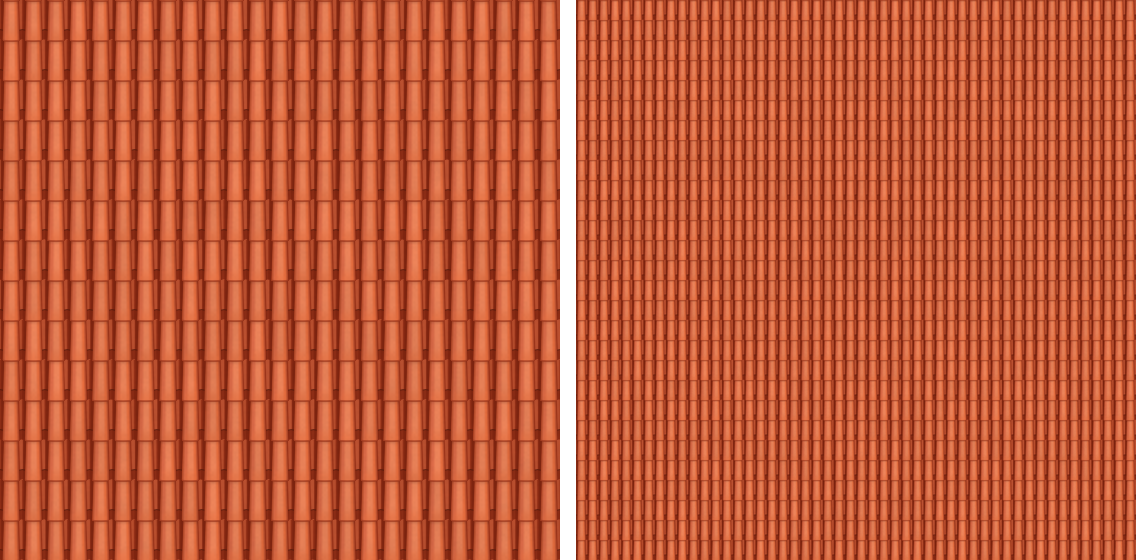
Left, the tile; right, the same tile 2 across and 2 down.
Write a three.js fragment shader that draws this texture.

```glsl
// Terracotta barrel roof tiles: tapered covers overlapping in rows, with shaded pans between.
#define GRID vec2(25.0, 14.0)
#define LIP_HALF_WIDTH 0.385
#define TOP_HALF_WIDTH 0.325
#define LIP_SAG 0.03
#define NOTCH_HEIGHT 0.27
#define TILE_VARIATION 0.05
#define GRAIN 0.05
#define SOFT vec2(0.025, 0.015)

varying vec2 vUv;

const vec3 HIGHLIGHT = vec3(0.90, 0.50, 0.34);
const vec3 CLAY = vec3(0.83, 0.40, 0.27);
const vec3 ORANGE = vec3(0.87, 0.41, 0.23);
const vec3 FLANK = vec3(0.72, 0.31, 0.18);
const vec3 SHADE = vec3(0.60, 0.20, 0.10);
const vec3 DEEP = vec3(0.49, 0.14, 0.06);

float hash(vec2 p) {
  vec3 q = fract(p.xyx * vec3(0.1031, 0.1030, 0.0973));
  q += dot(q, q.yzx + 33.33);
  return fract((q.x + q.y) * q.z);
}

// Value noise that wraps after a whole number of lattice cells.
float wrapNoise(vec2 p, vec2 period) {
  vec2 i = floor(p), f = fract(p);
  f = f * f * (3.0 - 2.0 * f);
  vec2 a = mod(i, period), b = mod(i + 1.0, period);
  return mix(mix(hash(a), hash(vec2(b.x, a.y)), f.x),
             mix(hash(vec2(a.x, b.y)), hash(b), f.x), f.y);
}

float band(float lo, float hi, float soft, float x) {
  return smoothstep(lo - soft, lo + soft, x) * (1.0 - smoothstep(hi - soft, hi + soft, x));
}

// Pan between covers; across runs from one cover axis (0) to the next (1).
vec3 panColor(float across, float v, float halfWidth, float seed) {
  vec3 color = mix(SHADE, DEEP, smoothstep(0.46, 0.60, across));
  float litEnd = 0.50 + 0.06 * (seed - 0.5);
  float lit = band(halfWidth + 0.03, litEnd, 0.035, across);
  color = mix(color, mix(FLANK, CLAY, 0.25 * seed), lit * 0.85);
  // Dark overlap notch with a fine edge along its top.
  float notch = band(0.02, NOTCH_HEIGHT, SOFT.y, v);
  color = mix(color, mix(DEEP, SHADE, 0.3 * lit), notch * 0.9);
  float edge = band(NOTCH_HEIGHT - 0.025, NOTCH_HEIGHT + 0.005, SOFT.y, v);
  return color * (1.0 - 0.25 * edge);
}

// Rounded cover; side runs from -1 at its left edge to 1 at its right.
vec3 coverColor(float side, float v) {
  vec3 color = mix(SHADE, FLANK, smoothstep(-1.05, -0.85, side));
  color = mix(color, CLAY, smoothstep(-0.90, -0.60, side));
  color = mix(color, HIGHLIGHT, smoothstep(-0.55, -0.10, side));
  color = mix(color, ORANGE, smoothstep(0.25, 0.65, side));
  color = mix(color, FLANK, smoothstep(0.62, 0.88, side));
  color = mix(color, SHADE, smoothstep(0.82, 1.02, side));
  // Warmer lip, and a soft shadow below the tile above.
  float crown = 1.0 - smoothstep(0.45, 0.85, abs(side));
  color = mix(color, ORANGE, 0.5 * crown * (1.0 - smoothstep(0.04, 0.40, v)));
  return color * (1.0 - 0.10 * smoothstep(0.88, 1.0, v));
}

void main() {
  vec2 grid = vUv * GRID;
  float u = fract(grid.x) - 0.5;
  grid.y += LIP_SAG * (1.0 - 4.0 * u * u);
  float v = fract(grid.y);
  vec2 tile = mod(floor(grid), GRID);
  vec2 pan = mod(floor(grid + vec2(0.5, 0.0)), GRID);

  float halfWidth = mix(LIP_HALF_WIDTH, TOP_HALF_WIDTH, v);
  float lean = 0.02 * (hash(tile + 7.0) - 0.5);
  float x = u - lean;

  // Clay cover over the pan, each tile fired a little differently.
  vec3 base = panColor(fract(u + 1.0), v, halfWidth, hash(pan + 19.0));
  vec3 cover = coverColor(x / halfWidth, v);
  cover *= 1.0 + TILE_VARIATION * (hash(tile + 3.0) - 0.5);
  float coverMask = 1.0 - smoothstep(halfWidth - SOFT.x, halfWidth + SOFT.x, abs(x));
  vec3 color = mix(base, cover, coverMask);

  // Thin dark joint beneath each lip.
  float joint = 1.0 - smoothstep(0.008, 0.008 + 2.0 * SOFT.y, min(v, 1.0 - v));
  color = mix(color, SHADE, 0.65 * joint * coverMask);

  // Broad mottling and fine grain.
  vec2 broad = GRID * vec2(2.0, 3.0), fine = GRID * vec2(10.0, 16.0);
  float wear = 0.5 * wrapNoise(vUv * broad, broad) + 0.5 * wrapNoise(vUv * fine, fine);
  color *= 1.0 + GRAIN * (wear - 0.5);

  gl_FragColor = vec4(color, 1.0);
}
```
